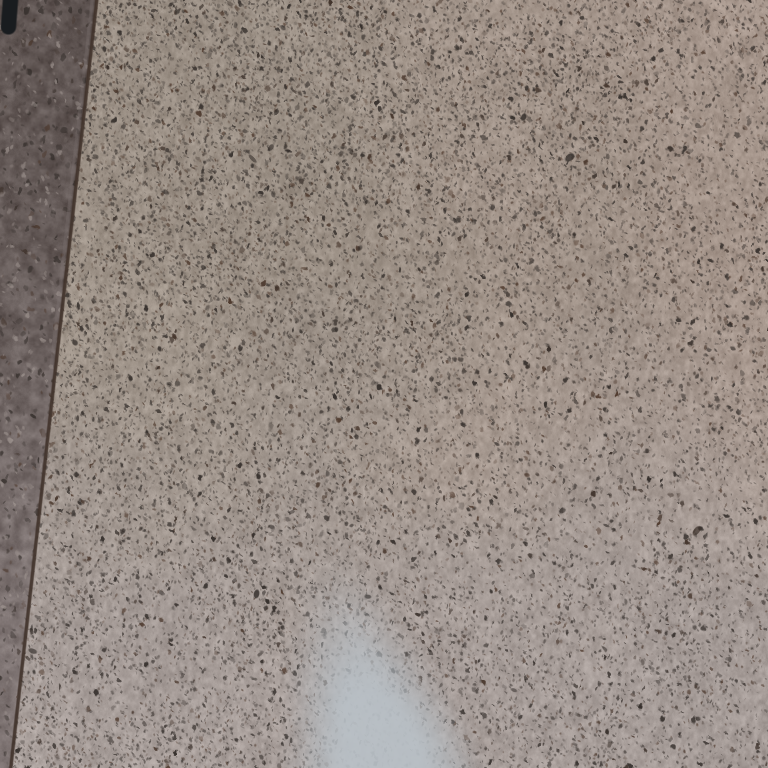
Reproduce this texture procedurally as a Shadertoy shader.

```glsl
// Speckled terrazzo floor with a dark border strip, a thin seam and a soft window glare.

const vec3 FLOOR_WARM  = vec3(0.655, 0.592, 0.552);
const vec3 FLOOR_OLIVE = vec3(0.618, 0.574, 0.532);
const vec3 FLOOR_PALE  = vec3(0.660, 0.622, 0.606);
const vec3 STRIP_DARK  = vec3(0.375, 0.335, 0.325);
const vec3 STRIP_LIGHT = vec3(0.500, 0.460, 0.455);
const vec3 CHIP_DARK   = vec3(0.190, 0.168, 0.155);
const vec3 CHIP_BROWN  = vec3(0.300, 0.215, 0.165);
const vec3 CHIP_LIGHT  = vec3(0.660, 0.620, 0.600);
const vec3 SEAM_COLOR  = vec3(0.250, 0.195, 0.165);
const vec3 GLARE_COLOR = vec3(0.725, 0.755, 0.780);

// Integer hash (PCG style): three random values per cell and seed.
vec3 hash3(vec2 cell, int seed) {
    uvec3 v = uvec3(ivec3(ivec2(cell), seed)) * 1664525u + 1013904223u;
    v.x += v.y * v.z; v.y += v.z * v.x; v.z += v.x * v.y;
    v ^= v >> 16u;
    v.x += v.y * v.z; v.y += v.z * v.x; v.z += v.x * v.y;
    return vec3(v >> 8u) / 16777216.0;
}

float valueNoise(vec2 p, int seed) {
    vec2 cell = floor(p), f = fract(p);
    f = f * f * (3.0 - 2.0 * f);
    float low  = mix(hash3(cell, seed).x, hash3(cell + vec2(1, 0), seed).x, f.x);
    float high = mix(hash3(cell + vec2(0, 1), seed).x, hash3(cell + vec2(1, 1), seed).x, f.x);
    return mix(low, high, f.y);
}

float fbm(vec2 p, int seed) {
    float sum = 0.0, amp = 0.5;
    for (int i = 0; i < 4; i++) {
        sum += amp * valueNoise(p, seed + i);
        p = p * 2.03 + 7.1;
        amp *= 0.5;
    }
    return sum;
}

// Scattered upright slivers: x = opacity, y = random tint.
vec2 chips(vec2 uv, float cells, float density, vec2 radii, float blur, int seed) {
    vec2 p = uv * cells, home = floor(p), result = vec2(0.0);
    vec2 wobble = vec2(valueNoise(p * 3.0, seed), valueNoise(p * 3.0, seed + 7)) - 0.5;
    for (int j = -1; j <= 1; j++)
    for (int i = -1; i <= 1; i++) {
        vec2 cell = home + vec2(i, j);
        vec3 place = hash3(cell, seed), look = hash3(cell, seed + 50);
        if (place.z > density) continue;
        float angle = (look.x - 0.64) * 2.0;
        float radius = mix(radii.x, radii.y, look.y * look.y);
        vec2 q = p - cell - place.xy + 0.7 * radius * wobble;
        q = mat2(cos(angle), sin(angle), -sin(angle), cos(angle)) * q;
        q.x /= mix(0.42, 0.8, fract(look.x * 17.0));
        float cover = 1.0 - smoothstep(-blur * cells, blur * cells, length(q) - radius);
        float opacity = cover * mix(0.25, 1.0, look.z * mix(0.55, 1.0, look.y));
        if (opacity > result.x) result = vec2(opacity, fract(look.z * 31.0));
    }
    return result;
}

vec3 addChips(vec3 base, vec2 chip, float strength) {
    return mix(base, mix(CHIP_DARK, CHIP_BROWN, smoothstep(0.6, 1.0, chip.y)), chip.x * strength);
}

vec3 terrazzo(vec2 uv, float blur) {
    // Broad tone: olive upper left, warm right, pale bottom
    float cloud = fbm(uv * 5.0, 3);
    vec3 col = mix(FLOOR_OLIVE, FLOOR_WARM, smoothstep(0.25, 1.0, uv.x + 0.4 * (cloud - 0.5)));
    col = mix(col, FLOOR_PALE, smoothstep(0.65, 0.05, uv.y + 0.3 * (cloud - 0.5)));
    col += 0.05 * (cloud - 0.47);

    // Soft mottling and fine upright grain
    col += 0.06 * (fbm(uv * 45.0, 14) - 0.47) + 0.17 * (fbm(uv * vec2(190.0, 140.0), 9) - 0.47);

    // Chips thin out toward the right and the bottom
    float crowd = 0.40 + 0.26 * uv.y - 0.20 * uv.x + 0.6 * (fbm(uv * 9.0, 20) - 0.45);
    col = addChips(col, chips(uv, 180.0, crowd + 0.12, vec2(0.20, 0.50), blur, 100), 0.75);
    col = addChips(col, chips(uv, 115.0, crowd + 0.04, vec2(0.18, 0.48), blur, 200), 0.95);
    return addChips(col, chips(uv, 15.0, 0.10, vec2(0.05, 0.11), blur, 300), 1.0);
}

vec3 borderStrip(vec2 uv, float blur) {
    vec3 col = mix(STRIP_LIGHT, STRIP_DARK, smoothstep(0.1, 0.85, uv.y));
    col += 0.22 * (fbm(uv * 90.0, 30) - 0.47);
    col = addChips(col, chips(uv, 90.0, 0.55, vec2(0.18, 0.48), blur, 400), 0.85);
    vec2 light = chips(uv, 100.0, 0.3, vec2(0.18, 0.42), blur, 500);
    return mix(col, CHIP_LIGHT, light.x * 0.65);
}

// Cone of reflected light that widens and strengthens toward the bottom edge.
float glare(vec2 uv) {
    float drop = max(0.30 - uv.y, 0.0);
    float ragged = 0.03 * (fbm(uv * 14.0, 60) - 0.47);
    float left = smoothstep(-0.05, 0.06, uv.x - 0.415 + 0.05 * drop + ragged);
    float right = 1.0 - smoothstep(-0.06, 0.04, uv.x - 0.44 - 0.56 * drop + ragged);
    return left * right * smoothstep(0.32, 0.08, uv.y);
}

float capsule(vec2 p, vec2 a, vec2 b, float radius) {
    vec2 axis = b - a;
    return length(p - a - axis * clamp(dot(p - a, axis) / dot(axis, axis), 0.0, 1.0)) - radius;
}

void mainImage(out vec4 fragColor, in vec2 fragCoord) {
    vec2 uv = fragCoord / iResolution.xy;
    float pixel = 1.0 / iResolution.y;
    float blur = max(0.0016, 0.7 * pixel);

    // Floor with glare over it
    vec3 col = mix(terrazzo(uv, blur), GLARE_COLOR, 0.92 * glare(uv));

    // Border strip and the slanted seam
    float side = uv.x - (0.014 + 0.112 * uv.y);
    col = mix(borderStrip(uv, blur), col, smoothstep(-pixel, pixel, side));
    col = mix(col, STRIP_LIGHT, 0.3 * (1.0 - smoothstep(0.001, 0.003, abs(side + 0.006))));
    col = mix(col, SEAM_COLOR, 0.9 * (1.0 - smoothstep(0.001, 0.0035, abs(side))));

    // Dark rounded bar in the upper left corner
    float bar = capsule(uv, vec2(0.011, 0.965), vec2(0.016, 1.03), 0.010);
    col = mix(col, vec3(0.10, 0.11, 0.12), 1.0 - smoothstep(-blur, blur, bar));
    fragColor = vec4(clamp(col, 0.0, 1.0), 1.0);
}
```
